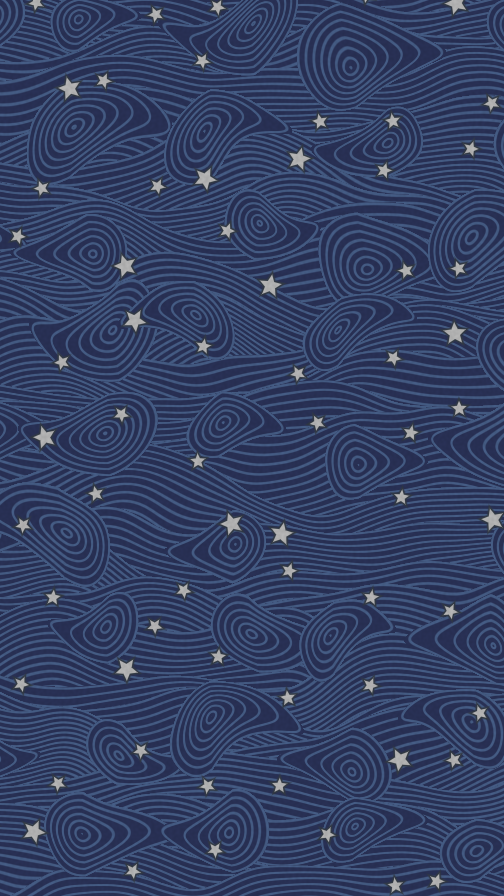
Reproduce this pattern procedurally as a Shadertoy shader.

```glsl
// Night sea: bands of flowing strands and teardrop eddies, drawn as thin blue
// lines on navy, with small pale stars scattered on top. Bands and eddies are
// overlapped from top to bottom, and each fills itself with its own contours.

const float ROW = 0.072;              // spacing of the strand bands
const vec2 CELL = vec2(0.27, 0.2);    // grid that scatters the eddies

vec2 hash2(vec2 p) {
    vec3 a = fract(vec3(p.xyx) * vec3(0.1031, 0.1030, 0.0973));
    a += dot(a, a.yzx + 33.33);
    return fract((a.xx + a.yz) * a.zy);
}

float corner(vec2 cell, vec2 offset) {
    float angle = 6.2832 * hash2(cell).x;
    return dot(vec2(cos(angle), sin(angle)), offset);
}

float gradientNoise(vec2 p) {
    vec2 i = floor(p), f = fract(p), u = f * f * f * (f * (f * 6.0 - 15.0) + 10.0);
    vec2 e = vec2(1, 0);
    return mix(mix(corner(i, f), corner(i + e, f - e), u.x),
               mix(corner(i + e.yx, f - e.yx), corner(i + 1.0, f - 1.0), u.x), u.y);
}

// Depth below the crest of one band
float bandDepth(vec2 p, float row) {
    float sway = 2.1 * gradientNoise(vec2(p.x * 2.7, row * 7.37 + 0.4));
    return ROW * (row + sway) - p.y;
}

// Line count below the crest; the spacing opens and closes along the band
float bandLines(vec2 p, float row) {
    float spread = 1.0 + 0.6 * gradientNoise(vec2(p.x * 3.5, row * 3.13 + 9.6));
    return 74.0 * spread * bandDepth(p, row);
}

// Line count inside one teardrop eddy; negative outside
float eddyLines(vec2 p, vec2 cell) {
    vec2 rnd = hash2(cell + 71.0), size = hash2(cell + 23.0);
    float radius = mix(0.062, 0.1, size.x);
    vec2 q = (p - (cell + 0.25 + 0.5 * rnd) * CELL) / radius;
    q.x *= size.y < 0.5 ? -1.0 : 1.0;
    q.y += (rnd.x - 0.5) * 0.9 * sin(q.x * 1.5);
    float tail = max(q.x, 0.0);
    q *= vec2(1.0 / (1.0 + 0.5 * tail), 1.0 + 0.4 * tail);
    float ring = length(q) + 0.25 * (rnd.y - 0.5) * q.y;
    return (1.0 - ring) * radius * 76.0;
}

// Even stroke on each whole line count, given the local gradient
float stroke(float lines, float slope, float pixel) {
    float d = abs(fract(lines - 0.68) - 0.5) / slope;
    float halfWidth = min(0.0023, 0.28 / slope);
    return 1.0 - smoothstep(halfWidth - 0.7 * pixel, halfWidth + 0.7 * pixel, d);
}

// Signed distance to a five pointed star
float starDistance(vec2 p, float radius) {
    float a = mod(atan(p.x, p.y) + 0.62832, 1.25664) - 0.62832;
    vec2 q = length(p) * vec2(cos(a), abs(sin(a))), tip = vec2(radius, 0);
    vec2 edge = 0.47 * radius * vec2(0.809, 0.588) - tip;
    return dot(q - tip, normalize(vec2(edge.y, -edge.x)));
}

float seaInk(vec2 p, float pixel) {
    vec2 e = vec2(0.0008, 0);

    // Lowest band whose crest lies above the point
    float first = floor(p.y / ROW), row = first + 4.0;
    for (float k = 4.0; k >= -3.0; k--)
        if (bandDepth(p, first + k) > 0.0) row = first + k;
    float lines = bandLines(p, row);
    vec2 slope = vec2(bandLines(p + e, row), bandLines(p + e.yx, row)) - lines;

    // Eddies cover the bands
    vec2 home = floor(p / CELL), cell = home;
    bool covered = false;
    for (float j = 1.0; j >= -1.0; j--)
    for (float i = -1.0; i <= 1.0; i++) {
        vec2 c = home + vec2(i, j);
        if (eddyLines(p, c) > 0.0 && hash2(c + 5.0).x < 0.92) { cell = c; covered = true; }
    }
    if (covered) {
        lines = eddyLines(p, cell);
        slope = vec2(eddyLines(p + e, cell), eddyLines(p + e.yx, cell)) - lines;
    }
    return stroke(lines, max(length(slope) / e.x, 20.0), pixel);
}

void mainImage(out vec4 fragColor, in vec2 fragCoord) {
    float pixel = 1.0 / iResolution.x;
    vec2 p = fragCoord * pixel;

    // Bend the whole sea a little so that no curve is regular
    vec2 bend = vec2(gradientNoise(p * 5.0 + 3.7), gradientNoise(p * 5.0 + 41.3));
    float ink = seaInk(p + 0.035 * bend + 4.0, pixel);
    vec3 color = mix(vec3(0.155, 0.185, 0.325), vec3(0.265, 0.355, 0.51), ink);

    // Stars in two sizes, each with a thin dark rim
    vec2 home = floor(p / 0.168);
    for (float j = -1.0; j <= 1.0; j++)
    for (float i = -1.0; i <= 1.0; i++) {
        vec2 c = home + vec2(i, j), rnd = hash2(c + 112.0), kind = hash2(c + 57.0);
        vec2 q = p - (c + 0.12 + 0.76 * rnd) * 0.168;
        float turn = (kind.y - 0.5) * 1.2, s = sin(turn), k = cos(turn);
        float d = starDistance(mat2(k, s, -s, k) * q, kind.x < 0.28 ? 0.023 : 0.0155);
        color = mix(color, vec3(0.19, 0.22, 0.26), 1.0 - smoothstep(0.001, 0.0035 + pixel, d));
        color = mix(color, vec3(0.69), 1.0 - smoothstep(-0.7 * pixel, 0.7 * pixel, d));
    }

    // Faint cloth grain
    color *= 1.0 + 0.07 * gradientNoise(p * 140.0);
    fragColor = vec4(color, 1.0);
}
```
